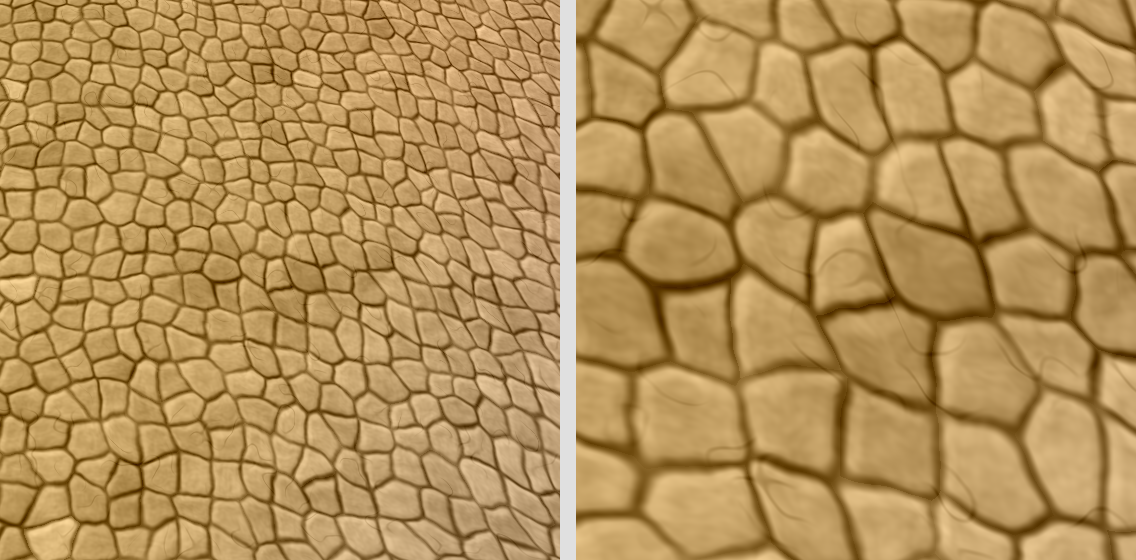
Left: the whole. Right: its middle third, enlarged.
This texture is drawn by a three.js fragment shader. Its source:

```glsl
// Worn sandstone cobbles receding up the canvas, joints fanning to the right.
// A perspective warp feeds a rounded Voronoi paving; its height is lit from
// the upper left, then gradient noise adds chipping, dirt and tint.
varying vec2 vUv;

vec2 hash2(vec2 p) {
  vec3 q = fract(vec3(p.xyx) * vec3(0.1031, 0.1030, 0.0973));
  q += dot(q, q.yzx + 33.33);
  return fract((q.xx + q.yz) * q.zy);
}

float corner(vec2 cell, vec2 offset, vec2 f) {
  float angle = 6.2832 * hash2(cell + offset + 71.0).x;
  return dot(vec2(cos(angle), sin(angle)), f - offset);
}

float gradientNoise(vec2 p) {
  vec2 i = floor(p), f = p - i;
  vec2 s = f * f * f * (f * (f * 6.0 - 15.0) + 10.0);
  float low = mix(corner(i, vec2(0.0), f), corner(i, vec2(1.0, 0.0), f), s.x);
  float high = mix(corner(i, vec2(0.0, 1.0), f), corner(i, vec2(1.0), f), s.x);
  return mix(low, high, s.y);
}

float fbm(vec2 p) {
  return gradientNoise(p) + 0.5 * gradientNoise(p * 2.1 + 9.0)
       + 0.25 * gradientNoise(p * 4.3 + 23.0);
}

float smoothMin(float a, float b, float k) {
  float h = max(k - abs(a - b), 0.0) / k;
  return min(a, b) - h * h * k * 0.25;
}

// Stone centre for a row and column step, with each row slid sideways
vec2 stoneCentre(vec2 p, vec2 step2) {
  float row = floor(p.y) + step2.y;
  float slide = 0.55 * hash2(vec2(row, 5.0)).x;
  vec2 cell = vec2(floor(p.x - slide) + step2.x, row);
  return cell + vec2(slide, 0.0) + 0.5 + vec2(0.62, 0.5) * (hash2(cell + 40.0) - 0.5);
}

// x: distance to the joint, yz: centre of the stone
vec3 paving(vec2 p) {
  vec2 nearest = vec2(0.0);
  float best = 9.0;
  for (int j = -1; j <= 1; j++) {
    for (int i = -1; i <= 1; i++) {
      vec2 c = stoneCentre(p, vec2(float(i), float(j)));
      float d = dot(c - p, c - p);
      if (d < best) { best = d; nearest = c; }
    }
  }
  float edge = 1.0;
  for (int j = -1; j <= 1; j++) {
    for (int i = -1; i <= 1; i++) {
      vec2 c = stoneCentre(p, vec2(float(i), float(j)));
      vec2 gap = c - nearest;
      if (dot(gap, gap) > 0.0001)
        edge = smoothMin(edge, dot(0.5 * (c + nearest) - p, normalize(gap)), 0.09);
    }
  }
  return vec3(edge, nearest);
}

// Canvas to paving units: rows shrink upward, columns lean on the right
vec2 groundPlane(vec2 uv) {
  vec2 p = uv + 0.022 * vec2(gradientNoise(uv * 4.0), gradientNoise(uv * 4.0 + 17.0));
  p += vec2(0.2 * p.x * p.x * p.y, 0.12 * p.x * p.x);
  vec2 g = vec2((p.x - 0.1) / (0.066 - 0.021 * p.y), -log(1.0 - 0.537 * p.y) / 0.036);
  g += 0.22 * vec2(gradientNoise(g * 0.8 + 3.0), gradientNoise(g * 0.8 + 31.0));
  return g + 0.05 * vec2(gradientNoise(g * 3.0), gradientNoise(g * 3.0 + 11.0)) + 50.0;
}

float height(float edge, vec2 g) {
  return smoothstep(-0.02, 0.2, edge) + 0.4 * fbm(g * 2.0);
}

void main() {
  vec2 g = groundPlane(vUv);
  vec2 towardLight = g + vec2(-0.06, 0.09);
  vec3 stone = paving(g);
  float relief = height(stone.x, g) - height(paving(towardLight).x, towardLight);

  // Joints vary in width and sometimes fill with dirt
  float wear = gradientNoise(g * 0.75 + 60.0);
  float width = 0.115 + 0.05 * gradientNoise(g * 1.3 + 8.0);
  float joint = 1.0 - smoothstep(0.0, width, stone.x);
  float depth = clamp(0.85 + 0.7 * wear, 0.35, 1.1);

  // Lightness of each stone, its stains and fine cracks
  vec2 random = hash2(floor(stone.yz * 37.0));
  float tone = 0.045 + 0.085 * (random.x - 0.5) + 0.07 * smoothstep(0.95, 1.0, random.y);
  tone += 0.07 * fbm(g * vec2(1.6, 2.2) + 14.0) + 0.03 * gradientNoise(g * vec2(7.0, 9.0));
  float crack = 1.0 - smoothstep(0.0, 0.06, abs(gradientNoise(g * 1.4 + 90.0)));
  tone -= 0.09 * crack * smoothstep(0.0, 0.35, gradientNoise(g * 0.9 + 25.0));
  tone += 0.13 * clamp(relief, -0.9, 0.7) - 0.31 * joint * depth;
  tone -= 0.07 * smoothstep(0.1, 0.6, fbm(vUv * 5.0 + 2.0));

  // Golden at the left, greyer at the lower right, browner at the upper right
  vec3 sandstone = vec3(0.73, 0.59, 0.37) + tone;
  sandstone += vec3(-0.02, 0.0, 0.06) * smoothstep(0.5, 1.3, vUv.x + 0.4 - 0.6 * vUv.y);
  sandstone += vec3(0.01, -0.015, 0.0) * smoothstep(1.1, 1.8, vUv.x + vUv.y);
  sandstone.b -= 0.025 * (1.0 - vUv.x);
  gl_FragColor = vec4(clamp(sandstone, 0.0, 1.0), 1.0);
}
```
